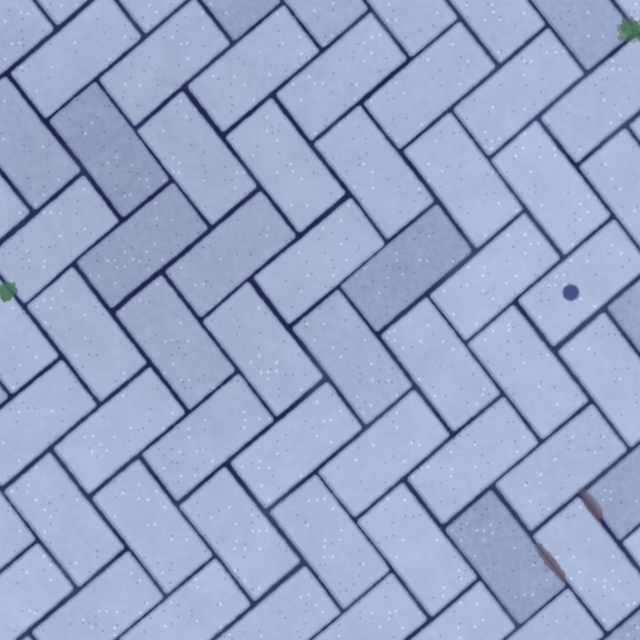
This texture is drawn by a three.js fragment shader. Its source:

```glsl
varying vec2 vUv;

const vec2 ORIGIN = vec2(0.390, 0.565);
const vec2 AXIS_U = vec2(0.0779, 0.0661);
const vec2 AXIS_V = vec2(0.0602, -0.0779);

const vec3 PALE = vec3(0.68, 0.74, 0.862);
const vec3 WORN = vec3(0.52, 0.57, 0.70);
const vec3 BEVEL = vec3(0.43, 0.48, 0.63);
const vec3 JOINT = vec3(0.30, 0.34, 0.50);
const vec3 GROOVE = vec3(0.12, 0.14, 0.29);
const vec3 MOSS = vec3(0.29, 0.43, 0.33);
const vec3 SOIL = vec3(0.40, 0.36, 0.41);
const vec3 INK = vec3(0.23, 0.28, 0.48);

vec2 hash2(vec2 p) {
  p = vec2(dot(p, vec2(127.1, 311.7)), dot(p, vec2(269.5, 183.3)));
  return fract(sin(p) * 43758.55);
}

float gradDot(vec2 cell, vec2 corner, vec2 f) {
  return dot(hash2(cell + corner) * 2.0 - 1.0, f - corner);
}

float gradientNoise(vec2 p) {
  vec2 i = floor(p), f = fract(p);
  vec2 w = f * f * f * (f * (f * 6.0 - 15.0) + 10.0);
  float low = mix(gradDot(i, vec2(0.0), f), gradDot(i, vec2(1.0, 0.0), f), w.x);
  float high = mix(gradDot(i, vec2(0.0, 1.0), f), gradDot(i, vec2(1.0), f), w.x);
  return mix(low, high, w.y);
}

float fbm(vec2 p) {
  float sum = 0.0, amp = 0.6;
  for (int k = 0; k < 4; k++) {
    sum += amp * gradientNoise(p);
    p = mat2(1.6, 1.2, -1.2, 1.6) * p + 7.3;
    amp *= 0.6;
  }
  return sum;
}

// Sparse round grains, one candidate per grid cell
float grains(vec2 p, float freq, float share) {
  vec2 id = floor(p * freq);
  vec2 h = hash2(id + 31.0);
  float r = length(fract(p * freq) - 0.3 - 0.4 * h);
  return (1.0 - smoothstep(0.08, 0.3, r)) * step(hash2(id + 5.0).x, share);
}

float blot(vec2 p, vec2 centre, vec2 size, float angle, float ragged) {
  vec2 q = p - centre;
  float c = cos(angle), s = sin(angle);
  q = vec2(c * q.x + s * q.y, c * q.y - s * q.x) / size;
  return 1.0 - smoothstep(0.65, 1.1, length(q) + ragged * fbm(p * 70.0));
}

vec2 toLattice(vec2 p, vec2 u, vec2 v) {
  return vec2(p.x * v.y - p.y * v.x, u.x * p.y - u.y * p.x) / (u.x * v.y - u.y * v.x);
}

// Two-by-one herringbone: local position in xy, brick id in zw
vec4 herringbone(vec2 c, out vec2 halfSize) {
  vec2 cell = floor(c);
  float phase = mod(cell.x - cell.y, 4.0);
  bool across = phase < 1.5;
  halfSize = across ? vec2(1.0, 0.5) : vec2(0.5, 1.0);
  if (phase > 0.5 && phase < 1.5) cell.x -= 1.0;
  if (phase > 1.5 && phase < 2.5) cell.y -= 1.0;
  return vec4(c - cell - halfSize, cell);
}

float roundedBox(vec2 p, vec2 halfSize, float radius) {
  vec2 q = abs(p) - halfSize + radius;
  return length(max(q, 0.0)) + min(max(q.x, q.y), 0.0) - radius;
}

vec3 brickFace(vec2 p, vec2 id) {
  vec2 h = hash2(id + 17.0);
  float cloud = fbm(p * 16.0 + h * 9.0);
  float grit = fbm(p * 85.0);
  float wear = 0.62 * smoothstep(0.76, 1.0, h.x) + 0.12 * h.y;
  wear += 0.32 * cloud + (0.18 + 0.45 * wear) * grit;
  vec3 face = mix(PALE, WORN, clamp(wear, -0.12, 1.0));
  face -= 0.08 * grains(p + 0.37, 95.0, 0.09);
  return face + 0.10 * grains(p, 80.0, 0.10);
}

void main() {
  vec2 p = vUv;
  vec2 bent = p + 0.0025 * vec2(gradientNoise(p * 6.0), gradientNoise(p * 6.0 + 40.0));
  vec2 halfSize;
  vec4 brick = herringbone(toLattice(bent - ORIGIN, AXIS_U, AXIS_V), halfSize);

  // Slightly uneven laying and chipped edges
  vec2 h = hash2(brick.zw);
  float tilt = 0.025 * (h.x - 0.5);
  vec2 q = brick.xy + tilt * vec2(-brick.y, brick.x) + 0.025 * (h - 0.5);
  float d = roundedBox(q, halfSize - 0.036, 0.05);
  d += 0.022 * fbm(p * 60.0);

  // Grime gathers toward the upper left
  float grime = 1.0 - smoothstep(0.08, 0.6, length(p - vec2(0.27, 0.64)));
  float patchy = gradientNoise(p * 13.0 + 3.0);
  vec3 color = brickFace(p, brick.zw);
  color *= 1.0 - 0.05 * grime;

  // Soft bevel, wider on the lower left flank
  float flank = smoothstep(0.0, 0.12, -q.x - halfSize.x + 0.12);
  float bevelWidth = 0.055 + 0.055 * flank;
  color = mix(color, BEVEL, 0.62 * smoothstep(-bevelWidth, 0.01, d));

  // Joint with a dark groove of varying depth
  color = mix(color, JOINT, 0.9 * smoothstep(-0.014, 0.026, d));
  float depth = clamp(0.62 + 0.4 * grime + 0.75 * patchy, 0.15, 1.0);
  color = mix(color, GROOVE, depth * smoothstep(0.002 - 0.018 * grime, 0.038, d));

  // Growth and soil in the joints, ink on one face
  float moss = max(blot(p, vec2(0.985, 0.953), vec2(0.021), 0.0, 0.9),
                   blot(p, vec2(0.012, 0.545), vec2(0.016), 0.0, 0.9));
  float soil = max(blot(p, vec2(0.925, 0.212), vec2(0.032, 0.011), -0.95, 0.6),
                   blot(p, vec2(0.860, 0.122), vec2(0.040, 0.010), -0.92, 0.6));
  color = mix(color, MOSS + 0.12 * fbm(p * 110.0), 0.85 * moss);
  color = mix(color, SOIL, 0.8 * soil * smoothstep(-0.16, 0.0, d));
  color = mix(color, INK, 0.9 * blot(p, vec2(0.892, 0.543), vec2(0.0145), 0.0, 0.2));

  gl_FragColor = vec4(clamp(color, 0.0, 1.0), 1.0);
}
```
